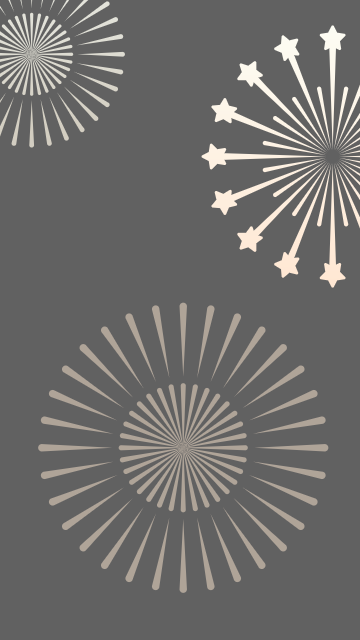
A Shadertoy shader for this background:

```glsl
// Three firework bursts on a flat grey ground: two double rings of tapered
// rays and one burst whose long rays end in rounded stars. Each ring is a
// single ray, repeated by folding the angle around the burst centre.

const float PI = 3.14159265;

const vec3 GROUND      = vec3(0.380, 0.380, 0.380);
const vec3 TAUPE       = vec3(0.686, 0.643, 0.598);
const vec3 SILVER_LOW  = vec3(0.825, 0.805, 0.755);
const vec3 SILVER_HIGH = vec3(0.890, 0.890, 0.855);
const vec3 PEACH       = vec3(1.000, 0.905, 0.825);
const vec3 IVORY       = vec3(0.990, 0.990, 0.955);

// Fold the plane into one of n equal sectors, centred on the +x axis.
vec2 foldSector(vec2 p, float n, float phase) {
    float sector = 2.0 * PI / n;
    float a = mod(atan(p.y, p.x) - phase + 0.5 * sector, sector) - 0.5 * sector;
    return length(p) * vec2(cos(a), sin(a));
}

float coverage(float dist, float px) {
    return clamp(0.5 - dist / px, 0.0, 1.0);
}

// Ring of n rays widening from a fine point to a round tip.
float rayRing(vec2 p, float n, float phase, float start, float tip,
              float startWidth, float tipWidth, float px) {
    vec2 q = foldSector(p, n, phase);
    float span = tip - tipWidth - start;
    float t = clamp((q.x - start) / span, 0.0, 1.0);
    float halfWidth = mix(startWidth, tipWidth, t);
    float dist = length(q - vec2(start + t * span, 0.0)) - halfWidth;
    // Rays thinner than a pixel fade by their width or by how they crowd.
    float crowding = halfWidth * n / (PI * max(length(p), 0.1 * px));
    float thinness = min(1.0, max(2.0 * halfWidth / px, crowding));
    return min(coverage(dist, px), thinness);
}

// Five-pointed star with rounded corners, one point along +x.
float starDistance(vec2 p, float outer, float inner, float rounding) {
    vec2 q = foldSector(p, 5.0, 0.0);
    q.y = abs(q.y);
    vec2 point = vec2(outer, 0.0);
    vec2 edge = inner * vec2(cos(PI / 5.0), sin(PI / 5.0)) - point;
    vec2 w = q - point;
    float side = edge.x * w.y - edge.y * w.x;
    float t = clamp(dot(w, edge) / dot(edge, edge), 0.0, 1.0);
    return -sign(side) * length(w - edge * t) - rounding;
}

// Inner and outer ring, both in proportion to the burst radius.
float doubleBurst(vec2 p, float radius, float px) {
    float core = rayRing(p, 32.0, 0.0, 0.0, 0.445 * radius,
                         0.0015 * radius, 0.0175 * radius, px);
    float crown = rayRing(p, 32.0, 0.0, 0.49 * radius, radius,
                          0.0, 0.0255 * radius, px);
    return max(core, crown);
}

// Long star-tipped rays with short plain rays between them.
float starBurst(vec2 p, float radius, float px) {
    const float COUNT = 16.0;
    float stems = rayRing(p, COUNT, 0.0, 0.05 * radius, 0.87 * radius,
                          0.0, 0.026 * radius, px);
    float spokes = rayRing(p, COUNT, PI / COUNT, 0.05 * radius, 0.545 * radius,
                           0.0, 0.0165 * radius, px);
    vec2 q = foldSector(p, COUNT, 0.0) - vec2(0.9 * radius, 0.0);
    float stars = coverage(starDistance(q, 0.092 * radius, 0.047 * radius,
                                        0.011 * radius), px);
    return max(stars, max(stems, spokes));
}

void mainImage(out vec4 fragColor, in vec2 fragCoord) {
    // One unit is the canvas width.
    vec2 uv = fragCoord / iResolution.x;
    float px = 1.0 / iResolution.x;
    vec3 color = GROUND;

    // Large muted burst, low centre.
    color = mix(color, TAUPE, doubleBurst(uv - vec2(0.509, 0.534), 0.403, px));

    // Small pale burst, upper left corner.
    vec3 silver = mix(SILVER_LOW, SILVER_HIGH, smoothstep(1.37, 1.78, uv.y));
    color = mix(color, silver, doubleBurst(uv - vec2(0.088, 1.627), 0.259, px));

    // Bright star burst, right edge.
    vec3 glow = mix(PEACH, IVORY, clamp((uv.y - 0.98) / 0.72, 0.0, 1.0));
    color = mix(color, glow, starBurst(uv - vec2(0.924, 1.343), 0.363, px));

    fragColor = vec4(color, 1.0);
}
```
